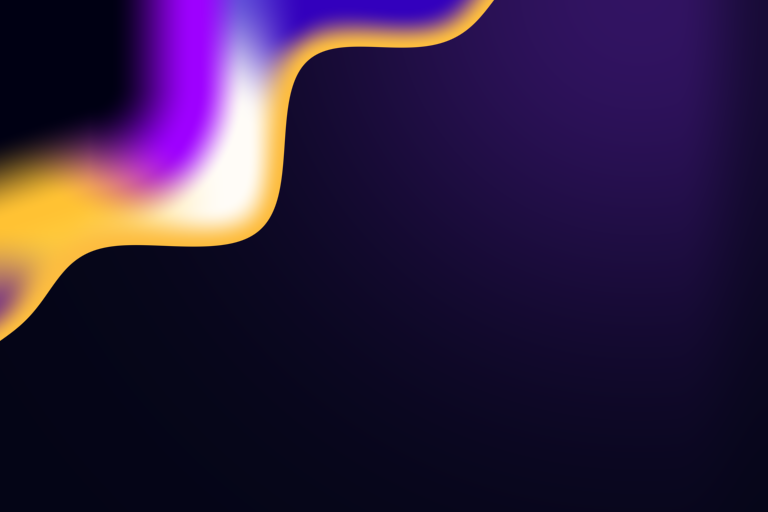
Write a WebGL 1 fragment shader that draws this background.

```glsl
precision highp float;
// A glowing wavy blob in the upper left corner over a deep violet night gradient.
uniform vec2 u_resolution;

const float PI = 3.14159265;

// Wavy edge: baseline ends (y runs down, unit = canvas height) and sine layers
const vec2 EDGE_START = vec2(0.0, 0.666);
const vec2 EDGE_END = vec2(0.965, 0.0);
const vec4 WAVE_FREQ = vec4(2.0, 3.0, 4.0, 5.0);
const vec4 WAVE_AMP = vec4(0.0361, -0.0501, -0.0453, 0.0363);
const vec4 RIPPLE_FREQ = vec4(1.0, 6.0, 8.0, 9.0);
const vec4 RIPPLE_AMP = vec4(0.0034, 0.0027, 0.0036, 0.0027);
const float RIM_WIDTH = 0.082;
const float RIM_POWER = 1.35;

// Dark core and backdrop glow
const vec2 CORE_CORNER = vec2(0.176, 0.166);
const float CORE_SAG = 0.06;
const vec2 GLOW_CENTER = vec2(1.25, -0.02);
const float GLOW_RADIUS = 0.67;

// Palette
const vec3 NIGHT = vec3(0.016, 0.020, 0.085);
const vec3 NIGHT_GLOW = vec3(0.195, 0.075, 0.385);
const vec3 CORE = vec3(0.0, 0.0, 0.075);
const vec3 VIOLET = vec3(0.62, 0.0, 1.0);
const vec3 AMBER = vec3(1.0, 0.76, 0.20);
const vec3 YELLOW = vec3(1.0, 0.80, 0.24);
const vec3 WHITE = vec3(1.0, 0.99, 0.97);
const vec3 PERIWINKLE = vec3(0.38, 0.31, 0.85);
const vec3 INDIGO = vec3(0.20, 0.0, 0.74);
const vec3 PLUM = vec3(0.40, 0.13, 0.55);
const vec3 GOLD = vec3(0.99, 0.74, 0.25);

float fall(float from, float to, float x) {
  return 1.0 - smoothstep(from, to, x);
}

// Approximate signed distance to the wavy edge, negative inside the blob
float blobDistance(vec2 p) {
  float span = length(EDGE_END - EDGE_START);
  vec2 along = (EDGE_END - EDGE_START) / span;
  vec2 outward = vec2(-along.y, along.x);
  vec2 local = p - EDGE_START;
  float t = PI * dot(local, along) / span;
  float wave = dot(WAVE_AMP, sin(WAVE_FREQ * t))
             + dot(RIPPLE_AMP, sin(RIPPLE_FREQ * t));
  float slope = dot(WAVE_AMP * WAVE_FREQ, cos(WAVE_FREQ * t))
              + dot(RIPPLE_AMP * RIPPLE_FREQ, cos(RIPPLE_FREQ * t));
  slope *= PI / span;
  return (dot(local, outward) - wave) / sqrt(1.0 + slope * slope);
}

vec3 backdropColor(vec2 p) {
  float reach = length(p - GLOW_CENTER) / GLOW_RADIUS;
  float glow = exp(-reach * reach) * (1.0 - 0.5 * smoothstep(1.32, 1.5, p.x));
  return mix(NIGHT, NIGHT_GLOW, glow);
}

vec3 blobColor(vec2 p, float edge) {
  // Distance from the rounded dark core, which sags toward the left
  vec2 corner = CORE_CORNER;
  corner.y += CORE_SAG * max(0.0, 1.0 - p.x / CORE_CORNER.x);
  float r = length(max(p - corner, 0.0));

  // Inner band: violet on the right, amber at the lower left
  float violetness = smoothstep(-0.02, 0.254, 0.7 * p.x - p.y + 0.293);
  vec3 band = mix(AMBER, VIOLET, violetness);
  vec3 color = mix(CORE, band, smoothstep(0.04, 0.205, r));

  // Bright band: periwinkle at the top, white in the bend, yellow to the left
  vec3 light = mix(PERIWINKLE, WHITE, smoothstep(-0.02, 0.215, p.y));
  float warmth = fall(0.12, 0.45, p.x) * smoothstep(0.25, 0.4, p.y);
  light = mix(light, YELLOW, warmth);
  color = mix(color, light, smoothstep(0.211, 0.303, r));

  // Indigo pocket at the top and plum tail at the lower left
  color = mix(color, INDIGO, smoothstep(0.45, 0.6, p.x) * fall(0.06, 0.25, p.y));
  color = mix(color, PLUM, smoothstep(0.44, 0.64, p.y) * fall(0.0, 0.16, p.x));

  // Golden rim
  float rim = pow(smoothstep(-RIM_WIDTH, 0.0, edge), RIM_POWER);
  return mix(color, GOLD, rim);
}

void main() {
  vec2 p = gl_FragCoord.xy / u_resolution.y;
  p.y = 1.0 - p.y;
  float edge = blobDistance(p);
  float softness = 0.8 / u_resolution.y;
  float inside = fall(-softness, softness, edge);
  gl_FragColor = vec4(mix(backdropColor(p), blobColor(p, edge), inside), 1.0);
}
```
